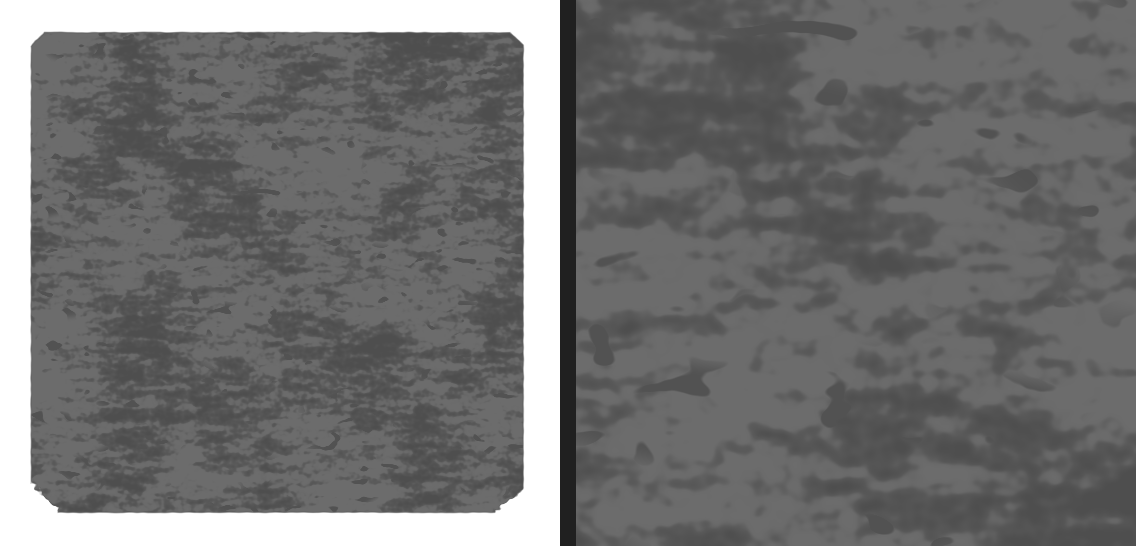
Left: the whole. Right: its middle third, enlarged.
Write a Shadertoy shader that draws this texture.

```glsl
// A worn dark grey slab with chipped corners on a white ground.
// Wrapping gradient noise, stretched sideways, gives patches, streaks and flecks;
// a box distance with one cut per corner gives the ragged outline.

const vec3 GROUND = vec3(1.0);
const vec3 LIGHT_GREY = vec3(0.422);
const vec3 DARK_GREY = vec3(0.305);
const vec3 RIM_GREY = vec3(0.345);

const vec2 SLAB_CENTER = vec2(0.495, 0.501);
const vec2 SLAB_HALF = vec2(0.440, 0.440);
const float TOP_CUT = 0.024;
const float LEFT_CUT = 0.052;      // lower left corner
const float RIGHT_CUT = 0.046;     // lower right corner
const float CHIP_DEPTH = 0.011;    // roughness of the lower corners
const float EDGE_WOBBLE = 0.0009;
const float RIM_WIDTH = 0.0035;

const float PATCH_AMOUNT = 0.42;
const float STREAK_AMOUNT = 0.46;
const float GRAIN_AMOUNT = 0.30;
const float DARK_BIAS = -0.03;     // raises or lowers the share of dark grey

// Random unit gradient of a lattice cell
vec2 cellGradient(vec2 cell, float seed) {
    uvec3 h = uvec3(cell, seed) * 1664525u + 1013904223u;
    h.x += h.y * h.z;
    h.y += h.z * h.x;
    h.z += h.x * h.y;
    h ^= h >> 16u;
    h.x += h.y * h.z;
    float angle = 6.28319 * float(h.x & 65535u) / 65536.0;
    return vec2(cos(angle), sin(angle));
}

// Gradient noise, about -1 to 1, with a whole number of cells per canvas
float noise(vec2 uv, vec2 cells, float seed) {
    vec2 p = uv * cells;
    vec2 i = floor(p);
    vec2 f = p - i;
    vec2 w = f * f * f * (f * (f * 6.0 - 15.0) + 10.0);
    vec4 corner;
    for (int k = 0; k < 4; k++) {
        vec2 o = vec2(k & 1, k >> 1);
        corner[k] = dot(cellGradient(mod(i + o, cells), seed), f - o);
    }
    vec2 rows = mix(corner.xz, corner.yw, w.x);
    return 1.4 * mix(rows.x, rows.y, w.y);
}

// Signed distance to the slab, negative inside
float slabDistance(vec2 uv) {
    vec2 p = uv - SLAB_CENTER;
    vec2 q = abs(p) - SLAB_HALF;
    float lower = step(p.y, 0.0);
    float cut = mix(TOP_CUT, p.x < 0.0 ? LEFT_CUT : RIGHT_CUT, lower);
    float chips = noise(uv, vec2(48.0), 1.0) + 0.5 * noise(uv, vec2(110.0), 2.0);
    cut += chips * CHIP_DEPTH * mix(0.25, 1.0, lower);
    float box = max(q.x, q.y) + EDGE_WOBBLE * noise(uv, vec2(60.0), 3.0);
    return max(box, (q.x + q.y + cut) * 0.7071);
}

// Share of dark grey on the worn surface, 0 to 1
float wear(vec2 uv) {
    vec2 warp = vec2(noise(uv, vec2(28.0, 34.0), 4.0), noise(uv, vec2(24.0, 30.0), 5.0));
    vec2 p = uv + warp * vec2(0.008, 0.004);

    float patches = noise(p, vec2(6.0, 5.0), 6.0) + 0.7 * noise(p, vec2(13.0, 12.0), 7.0);
    float streaks = noise(p, vec2(11.0, 44.0), 8.0) + 0.7 * noise(p, vec2(28.0, 84.0), 9.0);
    float grain = noise(p, vec2(62.0, 96.0), 10.0) + 0.6 * noise(uv, vec2(130.0, 150.0), 11.0);
    float tone = PATCH_AMOUNT * patches + STREAK_AMOUNT * streaks
               + GRAIN_AMOUNT * grain + DARK_BIAS;

    // Crisp flakes over a soft wash
    float flakes = smoothstep(-0.14, 0.12, tone);
    float wash = smoothstep(-0.30, 0.62, tone + 0.15 * patches);
    float dark = 0.40 * flakes + 0.60 * wash;

    // Small flat flecks, gathered in loose rows
    float rows = smoothstep(-0.15, 0.25, noise(uv, vec2(7.0, 18.0), 12.0));
    float flecks = smoothstep(0.36, 0.50, noise(p, vec2(36.0, 64.0), 13.0) + 0.12 * grain);
    return max(dark, 0.85 * flecks * rows);
}

void mainImage(out vec4 fragColor, in vec2 fragCoord) {
    vec2 uv = fragCoord / iResolution.xy;
    float pixel = 1.0 / min(iResolution.x, iResolution.y);

    float d = slabDistance(uv);
    vec3 slab = mix(LIGHT_GREY, DARK_GREY, wear(uv));
    slab = mix(slab, RIM_GREY, 0.7 * smoothstep(-RIM_WIDTH, 0.0, d));

    float cover = 1.0 - smoothstep(-pixel, pixel, d);
    fragColor = vec4(mix(GROUND, slab, cover), 1.0);
}
```
